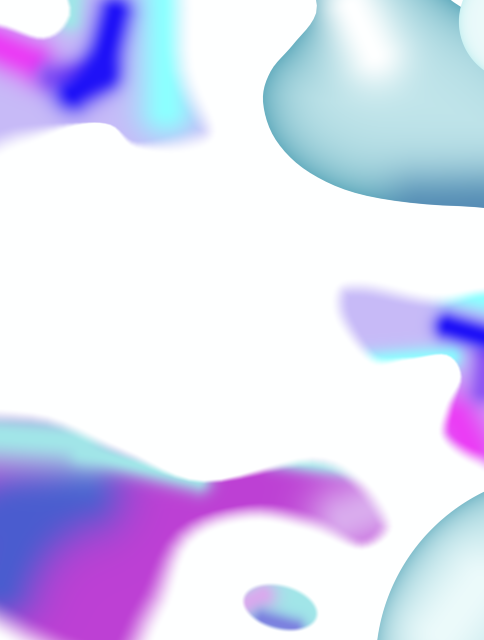
Write a WebGL 2 fragment shader that draws this background.

```glsl
#version 300 es
precision highp float;
// Fluid gradient blobs and glossy teal drops floating on white.
// Outlines are closed splines whose knots also carry an edge softness;
// each is filled by layering soft strokes of colour over a base tint.
uniform vec2 u_resolution;
out vec4 outColor;

const int KNOTS = 14;
const int STEPS = 6;
const float UNITS = 100.0;  // canvas height in drawing units

const vec3 PAPER = vec3(0.996, 1.0, 1.0);
const vec3 LAVENDER = vec3(0.78, 0.73, 0.97);
const vec3 CYAN = vec3(0.55, 1.0, 1.0);
const vec3 BLUE = vec3(0.12, 0.07, 0.97);
const vec3 MAGENTA = vec3(0.92, 0.24, 0.96);
const vec3 VIOLET = vec3(0.56, 0.34, 0.95);
const vec3 ORCHID = vec3(0.74, 0.25, 0.83);
const vec3 PINK = vec3(0.85, 0.67, 0.93);
const vec3 INDIGO = vec3(0.29, 0.36, 0.81);
const vec3 AQUA = vec3(0.63, 0.90, 0.91);
const vec3 MIST = vec3(0.76, 0.90, 0.92);
const vec3 TEAL = vec3(0.38, 0.67, 0.74);
const vec3 STEEL = vec3(0.34, 0.55, 0.71);

// Knots: x, y, softness of the edge
const vec3 CORNER_FLOW[KNOTS] = vec3[KNOTS](
  vec3(10.9, 105.2, 1), vec3(10.4, 97.7, 1), vec3(6.8, 94.5, 1), vec3(0, 96.6, 1.3),
  vec3(-8, 97.4, 2), vec3(-8, 74, 4.5), vec3(3.3, 76.8, 4.2), vec3(11.7, 80.2, 0.8),
  vec3(17.2, 80.3, 0.4), vec3(21.1, 76.7, 1.5), vec3(29.3, 76, 4.2), vec3(34.1, 79.4, 3.6),
  vec3(30.7, 89.6, 5.2), vec3(28.6, 106.5, 5.2));
const vec3 BIG_DROP[KNOTS] = vec3[KNOTS](
  vec3(49.6, 105.2, 0.2), vec3(49.3, 98, 0.2), vec3(45.8, 93.2, 0.2), vec3(42.2, 88.9, 0.2),
  vec3(41, 84.1, 0.2), vec3(43, 78.1, 0.2), vec3(48.4, 72.9, 0.2), vec3(57.3, 69.3, 0.2),
  vec3(71.6, 67.7, 0.2), vec3(86, 68.7, 0.2), vec3(88.5, 84.4, 0.2), vec3(79.4, 94.1, 0.2),
  vec3(71, 99.7, 0.2), vec3(61.2, 106.5, 0.2));
const vec3 SIDE_FLOW[KNOTS] = vec3[KNOTS](
  vec3(52.3, 55.5, 3.2), vec3(57.3, 56.6, 3.4), vec3(67.7, 54.4, 3), vec3(75.5, 55.3, 2),
  vec3(86, 55.7, 2), vec3(86, 23.2, 2), vec3(74.2, 26.8, 3.2), vec3(68.6, 31.3, 2.4),
  vec3(69.3, 36.5, 2), vec3(71.7, 41.1, 0.7), vec3(69.7, 44.3, 0.5), vec3(63.8, 43.6, 0.8),
  vec3(57.7, 43, 2.4), vec3(52.1, 49.9, 3.2));
const vec3 LOW_FLOW[KNOTS] = vec3[KNOTS](
  vec3(-10.4, 33, 4), vec3(5.2, 35.8, 2.6), vec3(19.5, 30.1, 2), vec3(31.9, 25.1, 0.8),
  vec3(48.8, 28.9, 2.2), vec3(57.3, 25.1, 3), vec3(61.7, 17.7, 3.2), vec3(56.6, 13.8, 2.2),
  vec3(48.2, 16.7, 3.6), vec3(39.1, 18.2, 4), vec3(30.2, 14.7, 4.5), vec3(26, 3.6, 6),
  vec3(17, -6.8, 6), vec3(-10.4, 8.2, 5.5));

vec3 catmullRom(vec3 a, vec3 b, vec3 c, vec3 d, float t) {
  return b + 0.5 * t * (c - a + t * (2.0*a - 5.0*b + 4.0*c - d + t * (3.0*(b - c) + d - a)));
}

// Depth inside a closed spline (x) and blended edge softness (y)
vec2 splineDepth(vec2 p, vec3 k[KNOTS]) {
  float nearest = 1e6, side = -1.0, softSum = 0.0, weightSum = 0.0;
  vec3 a = k[0];
  for (int i = 0; i < KNOTS; i++)
    for (int s = 1; s <= STEPS; s++) {
      vec3 b = catmullRom(k[(i + KNOTS - 1) % KNOTS], k[i], k[(i + 1) % KNOTS],
                          k[(i + 2) % KNOTS], float(s) / float(STEPS));
      vec2 e = b.xy - a.xy, w = p - a.xy;
      float h = clamp(dot(w, e) / dot(e, e), 0.0, 1.0);
      vec2 gap = w - e * h;
      float d2 = dot(gap, gap), weight = length(e) / pow(d2 + 0.01, 2.0);
      nearest = min(nearest, d2);
      softSum += weight * mix(a.z, b.z, h);
      weightSum += weight;
      if ((a.y > p.y) != (b.y > p.y) && w.x < e.x * w.y / e.y) side = -side;
      a = b;
    }
  return vec2(side * sqrt(nearest), softSum / weightSum);
}

float cover(vec2 edge) {
  return smoothstep(0.0, max(edge.y, 1.2 * UNITS / u_resolution.y), edge.x);
}

// Soft stroke of tint from a to b
vec3 glow(vec3 base, vec3 tint, vec2 p, vec2 a, vec2 b, float radius) {
  vec2 e = b - a, w = p - a;
  w -= e * clamp(dot(w, e) / dot(e, e), 0.0, 1.0);
  return mix(base, tint, exp(-dot(w, w) / (radius * radius)));
}

void main() {
  vec2 p = gl_FragCoord.xy / u_resolution.y * UNITS;
  vec3 color = PAPER, c;

  // Upper left flow
  c = glow(LAVENDER, CYAN, p, vec2(26, 101), vec2(26, 83), 4.6);
  c = glow(c, AQUA, p, vec2(11.5, 102), vec2(11, 97), 2.2);
  c = glow(c, MAGENTA, p, vec2(-2, 93.5), vec2(5, 90.5), 3.4);
  c = glow(c, VIOLET, p, vec2(8, 88), vec2(13, 88), 2.6);
  c = glow(c, BLUE, p, vec2(18, 98), vec2(15.8, 89), 2.7);
  c = glow(c, BLUE, p, vec2(15.5, 88.5), vec2(11.5, 85.5), 2.9);
  color = mix(color, c, cover(splineDepth(p, CORNER_FLOW)));

  // Large drop with dark rim and highlight
  vec2 edge = splineDepth(p, BIG_DROP);
  c = mix(MIST, TEAL, 0.95 * exp(-max(edge.x, 0.0) / 4.2));
  c = glow(c, STEEL, p, vec2(66, 66), vec2(82, 67), 6.5);
  c = glow(c, PAPER, p, vec2(55, 99), vec2(58.5, 91.5), 5.2);
  color = mix(color, c, cover(edge));

  // Round drops at the right corners
  edge = vec2(9.4 - distance(p, vec2(81, 96.6)), 0.2);
  c = mix(PAPER, AQUA, 0.2 + 0.4 * exp(-max(edge.x, 0.0) / 0.9));
  color = mix(color, c, cover(edge));
  edge = vec2(30.2 - distance(p, vec2(88.8, -3.9)), 0.2);
  c = mix(MIST, TEAL, 0.8 * exp(-max(edge.x, 0.0) / 2.6));
  c = glow(c, mix(PAPER, AQUA, 0.2), p, vec2(69, 1), vec2(75, 9), 7.5);
  color = mix(color, c, cover(edge));

  // Right flow
  c = glow(LAVENDER, CYAN, p, vec2(71, 54.6), vec2(78, 53), 2.7);
  c = glow(c, CYAN, p, vec2(58, 43.2), vec2(70.5, 44.2), 2.0);
  c = glow(c, MAGENTA, p, vec2(71.2, 34.5), vec2(73.5, 30), 5.0);
  c = glow(c, VIOLET, p, vec2(76, 44), vec2(75.5, 39), 2.4);
  c = glow(c, BLUE, p, vec2(70, 49), vec2(78, 46.7), 2.1);
  color = mix(color, c, cover(splineDepth(p, SIDE_FLOW)));

  // Lower left flow
  c = glow(ORCHID, INDIGO, p, vec2(-1, 18), vec2(13, 23), 6.5);
  c = glow(c, INDIGO, p, vec2(0, 9), vec2(3, 18), 6.0);
  c = glow(c, AQUA, p, vec2(-2, 32), vec2(13, 31), 5.0);
  c = glow(c, AQUA, p, vec2(13, 29.5), vec2(31, 25), 2.2);
  c = glow(c, AQUA, p, vec2(43, 28.5), vec2(56, 26.5), 1.8);
  c = glow(c, PINK, p, vec2(54, 19), vec2(59, 21), 6.0);
  color = mix(color, c, cover(splineDepth(p, LOW_FLOW)));

  // Small tilted pebble
  vec2 radii = vec2(6.3, 3.8), q = mat2(0.97, 0.25, -0.25, 0.97) * (p - vec2(43.8, 5.1));
  q = vec2(dot(vec2(0.97, -0.25), p - vec2(43.8, 5.1)), dot(vec2(0.25, 0.97), p - vec2(43.8, 5.1)));
  float k = length(q / radii);
  edge = vec2(k * (1.0 - k) / max(length(q / (radii * radii)), 1e-4), 0.9);
  c = glow(AQUA, PINK, p, vec2(38, 5.5), vec2(41, 7), 2.4);
  c = glow(c, mix(INDIGO, LAVENDER, 0.4), p, vec2(41, 3.2), vec2(46, 1.8), 1.7);
  color = mix(color, c, cover(edge));

  outColor = vec4(color, 1.0);
}
```
